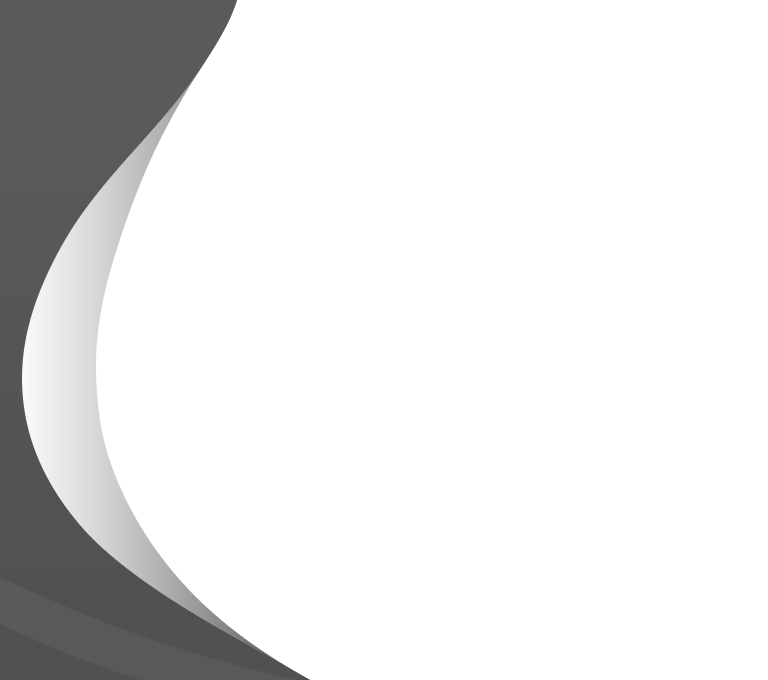
This background is drawn by a Shadertoy shader. Its source:

```glsl
// A dark grey curved panel on the left with a shaded silver ribbon along it, on white.
#define PAPER vec3(1.0)
#define PANEL_TOP vec3(0.353)
#define PANEL_LOW vec3(0.318)
#define BAND_GREY vec3(0.349)
#define RIBBON_LIGHT 0.98
#define RIBBON_DARK 0.34
#define RIBBON_START 0.032
#define KNOTS 8

// Each knot holds depth from the top, x and slope, in canvas heights.
const vec3 PANEL_EDGE[KNOTS] = vec3[KNOTS](
    vec3(0.0, 0.3485, -0.3), vec3(0.0956, 0.2985, -0.65),
    vec3(0.2279, 0.1912, -0.9), vec3(0.3529, 0.0956, -0.58),
    vec3(0.5559, 0.0324, 0.0), vec3(0.7721, 0.1176, 0.85),
    vec3(0.8824, 0.2529, 1.55), vec3(1.0, 0.4559, 1.75));

const vec3 RIBBON_EDGE[KNOTS] = vec3[KNOTS](
    vec3(0.0, 0.3485, -0.3), vec3(0.0956, 0.2985, -0.65),
    vec3(0.2059, 0.2353, -0.5), vec3(0.375, 0.1691, -0.31),
    vec3(0.5368, 0.1412, 0.0), vec3(0.6985, 0.1691, 0.4),
    vec3(0.8529, 0.2647, 0.88), vec3(1.0, 0.4559, 1.8));

// Cubic Hermite interpolation between two knots.
float hermite(vec3 a, vec3 b, float depth) {
    float span = b.x - a.x;
    float t = clamp((depth - a.x) / span, 0.0, 1.0);
    float s = 1.0 - t;
    return s * s * ((1.0 + 2.0 * t) * a.y + t * span * a.z)
         + t * t * ((3.0 - 2.0 * t) * b.y - s * span * b.z);
}

float edgeX(vec3 knots[KNOTS], float depth) {
    float x = knots[0].y;
    for (int i = 0; i < KNOTS - 1; i++) {
        if (depth >= knots[i].x) x = hermite(knots[i], knots[i + 1], depth);
    }
    return x;
}

// Smooth coverage of the region where d is negative.
float coverage(float d) {
    return clamp(0.5 - d / max(length(vec2(dFdx(d), dFdy(d))), 1e-5), 0.0, 1.0);
}

void mainImage(out vec4 fragColor, in vec2 fragCoord) {
    vec2 p = fragCoord / iResolution.y;
    float depth = 1.0 - p.y;

    // Ribbon, shaded from left to right
    float t = max(p.x - RIBBON_START, 0.0);
    float shade = max(RIBBON_LIGHT - 1.1 * t - 1.4 * t * t, RIBBON_DARK);
    float ribbon = coverage(p.x - edgeX(RIBBON_EDGE, depth));
    vec3 color = mix(PAPER, vec3(shade), ribbon);

    // Panel with a faint curved band near the bottom
    vec3 panelColor = mix(PANEL_TOP, PANEL_LOW, smoothstep(0.05, 0.95, depth));
    float bandTop = 0.1515 - 0.48 * p.x + 0.306 * p.x * p.x;
    float bandBottom = 0.0824 - 0.48 * p.x + 0.41 * p.x * p.x;
    float band = coverage(p.y - bandTop) * coverage(bandBottom - p.y);
    panelColor = mix(panelColor, BAND_GREY, band);
    float panel = coverage(p.x - edgeX(PANEL_EDGE, depth));
    color = mix(color, panelColor, panel);

    fragColor = vec4(color, 1.0);
}
```
